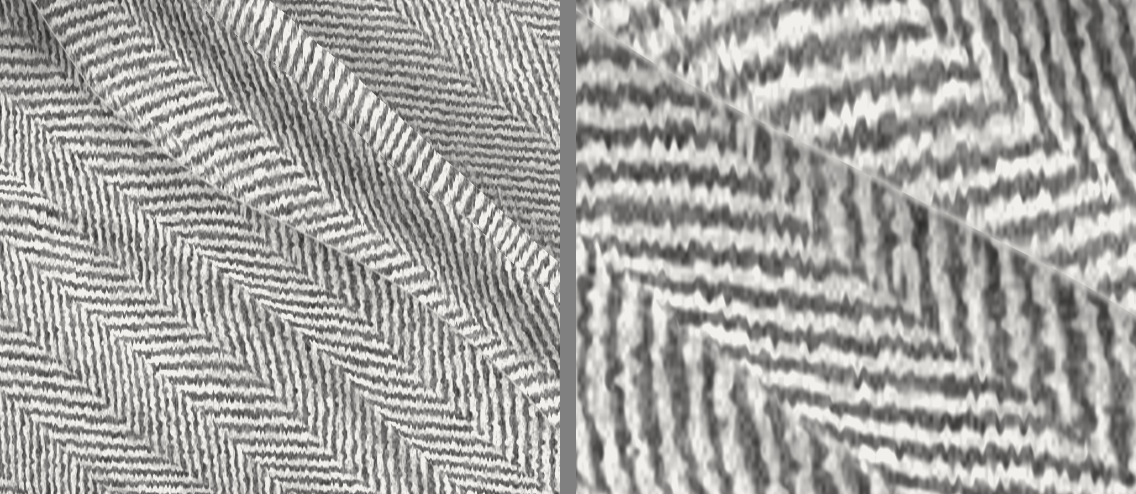
Left, the full canvas; right, a detail of the centre.
This texture is drawn by a WebGL 1 fragment shader. Its source:

```glsl
precision highp float;
// Draped grey herringbone cloth: diagonal twill bands broken by two rolled folds.
uniform vec2 u_resolution;

// Lengths are in canvas heights; y runs downward from the top edge.
const float BAND_SLOPE = 0.85;
const vec3 BAND_WIDTH = vec3(0.153, 0.165, 0.190);    // lower, middle, upper panel
const vec3 BAND_START = vec3(0.030, -0.180, -0.640);
const vec3 FLAT_SLOPE = vec3(0.06, -0.50, 0.13);      // near-level stripes
const vec3 STEEP_LEAN = vec3(0.11, 0.34, 0.34);       // near-upright stripes
const vec3 FLAT_PITCH = vec3(0.0262, 0.0325, 0.0205);
const vec3 STEEP_PITCH = vec3(0.0220, 0.0185, 0.0175);
const vec3 CONTRAST = vec3(0.82, 0.80, 0.70);
const float ROLL_SLOPE = -2.6;
const float ROLL_PITCH = 0.0245;
const float ARCH = 0.026;
const float DRAPE = 0.042;
const float FRAY = 0.42;
const float GRAIN = 0.21;
const float STREAK = 0.13;
const float DARK_YARN = 0.35;
const float MID_YARN = 0.66;
const float LIGHT_YARN = 0.90;
const vec3 WOOL_TINT = vec3(1.0, 0.992, 0.977);

float hash(vec2 p) {
  vec3 a = fract(vec3(p.xyx) * 0.1031);
  a += dot(a, a.yzx + 33.33);
  return fract((a.x + a.y) * a.z);
}

float noise(vec2 p) {
  vec2 i = floor(p), f = fract(p);
  f = f * f * (3.0 - 2.0 * f);
  return mix(mix(hash(i), hash(i + vec2(1.0, 0.0)), f.x),
             mix(hash(i + vec2(0.0, 1.0)), hash(i + 1.0), f.x), f.y);
}

float bump(float x, float width) {
  return exp(-x * x / (width * width));
}

float stripe(float phase) {
  float wave = 0.5 + 0.5 * cos(6.2832 * phase);
  return smoothstep(0.0, 0.95, wave);
}

// Alternating bands of level and upright stripes; k counts the bands.
float twill(vec2 q, float k, float flatSlope, float lean, vec2 pitch, float arch,
            float fray, float bead) {
  float rise = 1.0 - clamp(k, 0.0, 1.0);
  float level = (q.y - flatSlope * q.x - arch * rise * rise)
              / (pitch.x * sqrt(1.0 + flatSlope * flatSlope));
  float u = q.x - lean * q.y;
  float tight = max(0.5 - u, 0.0);
  float upright = (u - 0.35 * tight * tight) / pitch.y;
  float flatTone = stripe(level + fray * FRAY);
  float steepTone = stripe(upright + bead * FRAY) + bead * 0.25;
  float across = abs(mod(k + 0.5, 2.0) - 1.0) + fray * 0.08;
  return mix(flatTone, steepTone, smoothstep(0.45, 0.55, across));
}

// Fold lines, as offsets from the band direction.
float lowerRidge(float x) {
  return -0.045 + 0.075 * cos((x - 0.27) * 4.76) - 0.05 * smoothstep(0.2, 0.05, x);
}

float upperRidge(float x) {
  return -0.447 + 0.015 * sin((x - 0.85) * 5.0);
}

float crease(float x) {
  return 0.165 + 0.7 * (x - 0.58) * (x - 0.58);
}

void main() {
  float px = 1.0 / u_resolution.y;
  vec2 q = vec2(gl_FragCoord.x, u_resolution.y - gl_FragCoord.y) * px;
  float offset = q.y - BAND_SLOPE * q.x;
  float wobble = 0.006 * (noise(q * 14.0) - 0.5);
  float below1 = offset - lowerRidge(q.x) + wobble;
  float below2 = offset - upperRidge(q.x) + wobble;
  float belowCrease = offset - crease(q.x);

  // Slow sag of the cloth, then yarn irregularities.
  vec2 sag = vec2(noise(q * 5.0 + 7.0), noise(q * 4.5 + 31.0)) - 0.5;
  vec2 w = q + DRAPE * sag;
  w.y += 0.012 * bump(belowCrease, 0.03);
  float bandPos = w.y - BAND_SLOPE * w.x;
  float fray = noise(q * vec2(250.0, 58.0)) - 0.5;
  float bead = noise(q * vec2(150.0, 105.0) + 53.0) - 0.5;
  float grain = noise(q * vec2(400.0, 190.0) + 91.0) - 0.5;

  // Three panels of the same weave, separated by the folds.
  vec3 k = (vec3(bandPos) - BAND_START) / BAND_WIDTH;
  k.yz = min(k.yz, vec2(0.99));
  float flatPart = step(-1.0, k.y);
  float rollSlope = mix(ROLL_SLOPE, FLAT_SLOPE.y, flatPart);
  float rollPitch = mix(ROLL_PITCH, FLAT_PITCH.y, flatPart);
  float lower = twill(w, k.x, FLAT_SLOPE.x, STEEP_LEAN.x,
                      vec2(FLAT_PITCH.x, STEEP_PITCH.x), 0.0, fray, bead);
  float middle = twill(w, k.y, rollSlope, STEEP_LEAN.y,
                       vec2(rollPitch, STEEP_PITCH.y), ARCH, fray, bead);
  float upper = twill(w, k.z, FLAT_SLOPE.z, STEEP_LEAN.z,
                      vec2(FLAT_PITCH.z, STEEP_PITCH.z), 0.0, fray, bead);
  float inLower = smoothstep(-px, px, below1);
  float inUpper = smoothstep(px, -px, below2);
  vec3 panel = vec3(inLower, (1.0 - inLower) * (1.0 - inUpper), inUpper);
  float weave = dot(panel, vec3(lower, middle, upper));
  float contrast = dot(panel, CONTRAST) * (0.72 + 0.56 * noise(q * vec2(38.0, 44.0) + 5.0));
  float tone = MID_YARN + contrast * (mix(DARK_YARN, LIGHT_YARN, weave) - MID_YARN);
  tone += GRAIN * grain + STREAK * fray;

  // Light on the rolls, shade in the valleys.
  float shade = 1.06 + 0.14 * (noise(q * 3.0 + 17.0) - 0.5);
  shade += 0.16 * (noise(vec2(offset * 11.0 + 40.0, q.x * 3.0)) - 0.5);
  shade -= 0.20 * panel.x * exp(-max(below1, 0.0) * 22.0);
  shade -= 0.26 * panel.z * exp(-max(-below2, 0.0) * 8.0);
  shade += panel.y * (0.09 * bump(below1 + 0.045, 0.05) + 0.10 * bump(below2 - 0.045, 0.05));
  shade -= panel.y * 0.22 * bump(offset + 0.26, 0.07);
  shade += 0.09 * bump(belowCrease + 0.012, 0.02) - 0.10 * bump(belowCrease - 0.03, 0.03);
  shade -= 0.28 * bump(length(q - vec2(0.06, 0.06)), 0.13);
  tone *= shade;
  tone = mix(tone, 0.86, 0.6 * bump(below1, 0.0035) + 0.25 * bump(belowCrease, 0.003));

  gl_FragColor = vec4(clamp(tone, 0.0, 0.95) * WOOL_TINT, 1.0);
}
```
